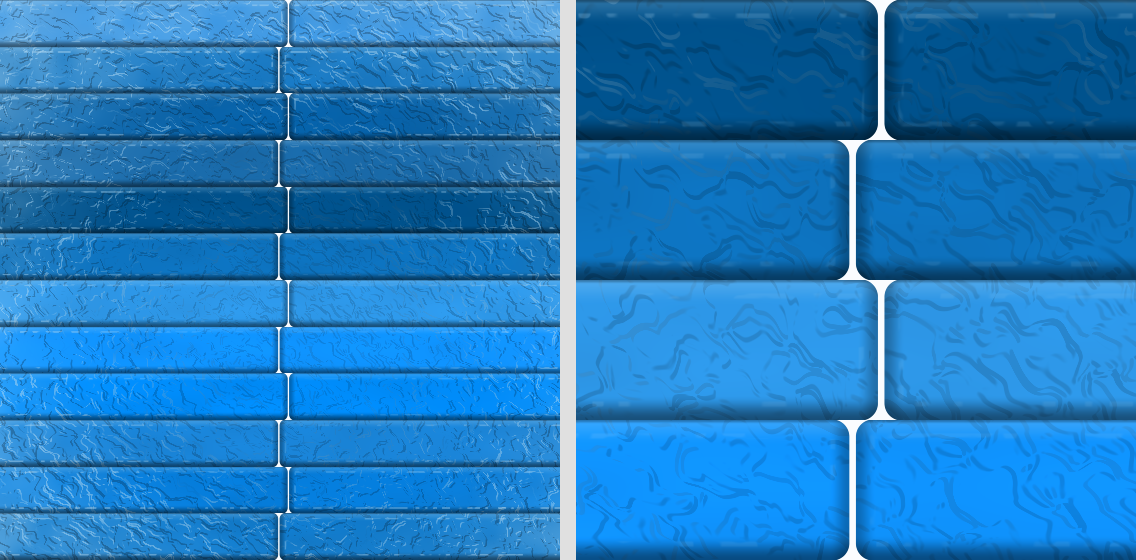
Left, the full canvas; right, a detail of the centre.
Reproduce this pattern procedurally as a Shadertoy shader.

```glsl
const float ROWS = 12.0;
const float JOINT_EVEN = 0.5150;     // joint position, rows alternate
const float JOINT_ODD = 0.4980;
const float JOINT_WIDTH = 0.0046;
const float CORNER_RADIUS = 0.0100;
const float BEVEL = 0.0150;
const float RIM_INSET = 0.0095;
const vec2 GLARE_CENTRE = vec2(0.54, 0.43);
const vec2 GRAIN_SCALE = vec2(48.0, 88.0);   // along and across the grain
const float GRAIN_ANGLE = -0.65;
const float RELIEF_STEP = 0.0013;
const vec3 GROUT = vec3(0.98, 0.99, 1.0);
const vec3 GLARE = vec3(0.66, 0.83, 0.94);
const vec3 GLAZE[12] = vec3[12](
    vec3(0.18, 0.56, 0.88), vec3(0.07, 0.46, 0.76),
    vec3(0.02, 0.38, 0.66), vec3(0.10, 0.42, 0.67),
    vec3(0.00, 0.32, 0.55), vec3(0.05, 0.45, 0.75),
    vec3(0.18, 0.60, 0.92), vec3(0.06, 0.58, 1.00),
    vec3(0.00, 0.55, 0.98), vec3(0.10, 0.52, 0.85),
    vec3(0.02, 0.49, 0.86), vec3(0.06, 0.48, 0.80));

float hash(vec2 p) {
    vec3 q = fract(vec3(p.xyx) * 0.1031);
    q += dot(q, q.yzx + 33.33);
    return fract((q.x + q.y) * q.z);
}

float noise(vec2 p) {
    vec2 i = floor(p), f = fract(p);
    f = f * f * (3.0 - 2.0 * f);
    return mix(mix(hash(i), hash(i + vec2(1, 0)), f.x),
               mix(hash(i + vec2(0, 1)), hash(i + vec2(1, 1)), f.x), f.y);
}

// Height of the hammered glass: soft swells broken by steep ledges
float relief(vec2 p) {
    float c = cos(GRAIN_ANGLE), s = sin(GRAIN_ANGLE);
    vec2 q = vec2(c * p.x + s * p.y, c * p.y - s * p.x) * GRAIN_SCALE;
    q += 1.3 * vec2(noise(p * 70.0), noise(p * 70.0 + 31.7));
    float n = 0.72 * noise(q) + 0.28 * noise(q * 2.1 + 9.2);
    return smoothstep(0.34, 0.44, n) + smoothstep(0.58, 0.68, n) + 0.8 * n;
}

// Signed distance to a tile, given the depth inside its two nearest sides
float tileDistance(vec2 depth) {
    vec2 q = CORNER_RADIUS - depth;
    return length(max(q, 0.0)) + min(max(q.x, q.y), 0.0) - CORNER_RADIUS;
}

void mainImage(out vec4 fragColor, in vec2 fragCoord) {
    vec2 p = fragCoord / iResolution.xy;
    float pixel = 1.0 / iResolution.y;

    // Tile layout, rows counted from the top
    float fromTop = (1.0 - p.y) * ROWS;
    float row = clamp(floor(fromTop), 0.0, ROWS - 1.0);
    float topDepth = (fromTop - row) / ROWS;
    float bottomDepth = 1.0 / ROWS - topDepth;
    float joint = mod(row, 2.0) < 0.5 ? JOINT_EVEN : JOINT_ODD;
    float sideDepth = abs(p.x - joint) - 0.5 * JOINT_WIDTH;
    float dist = tileDistance(vec2(sideDepth, min(topDepth, bottomDepth)));

    // Glare grows away from its clear centre
    vec2 away = p - GLARE_CENTRE;
    float radius = length(away);
    float haze = smoothstep(0.33, 0.80, radius);
    float sparkle = smoothstep(0.10, 0.55, radius);
    vec2 lightDir = normalize(away + vec2(0.08, 0.10));

    // Ledges catch light on one flank and shade on the other
    vec2 surface = p + vec2(step(joint, p.x) * 3.7, row * 1.37);
    float slope = relief(surface + lightDir * RELIEF_STEP)
                - relief(surface - lightDir * RELIEF_STEP);
    float patches = noise(surface * 26.0);
    float glint = smoothstep(0.22, 0.85, slope) * smoothstep(0.15, 0.65, patches);
    float shade = smoothstep(0.10, 0.80, -slope);

    vec3 color = GLAZE[int(row)];
    color *= 0.97 + 0.06 * noise(surface * vec2(12.0, 30.0));
    color = mix(color, GLARE, haze * (0.26 + 0.30 * patches));
    color *= 1.0 - shade * mix(0.13, 0.24, sparkle);
    color *= 1.0 - 0.10 * smoothstep(0.2, 0.8, slope) * (1.0 - sparkle);
    color = mix(color, GLARE, glint * (0.03 + 0.50 * sparkle));

    // Bevel: lit top, shaded bottom and ends
    float lit = 1.0 - smoothstep(0.0, BEVEL, topDepth);
    float under = 1.0 - smoothstep(0.0, BEVEL, bottomDepth);
    float ends = 1.0 - smoothstep(0.0, BEVEL * 0.8, sideDepth);
    color = mix(color, GLARE, 0.24 * lit);
    color *= (1.0 - 0.48 * under) * (1.0 - 0.28 * ends);
    color *= 1.0 - 0.30 * (1.0 - smoothstep(0.0, 0.0025, topDepth));

    // Broken glints where the bevel meets the face
    float rim = 1.0 - smoothstep(0.0006, 0.0024, abs(-dist - RIM_INSET));
    float broken = smoothstep(0.50, 0.72, noise(surface * 130.0));
    color = mix(color, GLARE, rim * broken * (0.10 + 0.38 * sparkle));

    float coverage = 1.0 - smoothstep(0.0, 1.2 * pixel, dist);
    fragColor = vec4(mix(GROUT, color, coverage), 1.0);
}
```
